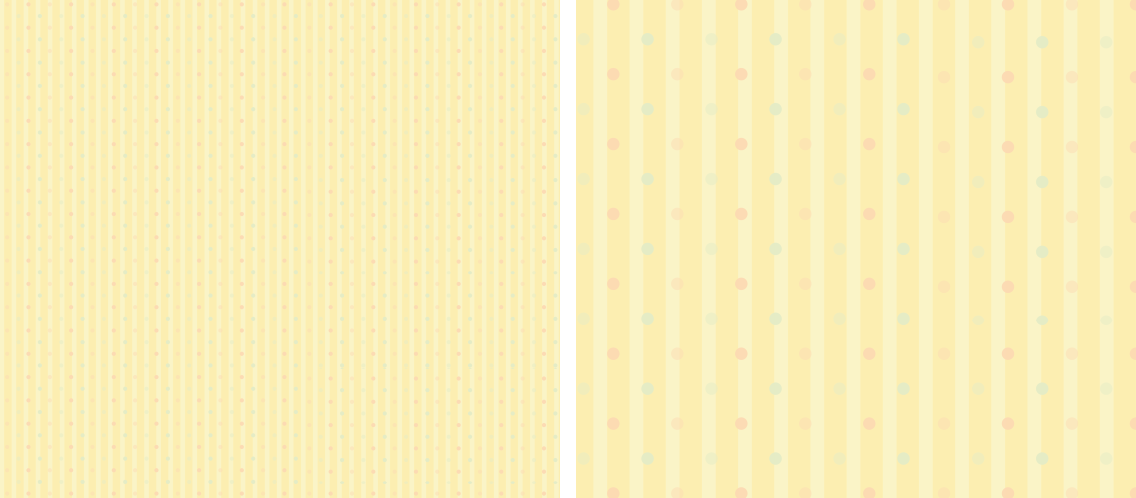
Left: the whole. Right: its middle third, enlarged.
Reproduce this pattern procedurally as a Shadertoy shader.

```glsl
const vec3 BUTTER = vec3(0.99, 0.935, 0.695);
const vec3 CREAM  = vec3(0.98, 0.957, 0.78);
const vec3 PINK   = vec3(0.99, 0.855, 0.70);
const vec3 MINT   = vec3(0.895, 0.925, 0.775);

// Coverage of a shape from its signed distance
float cover(float dist, float soft) {
    return 1.0 - smoothstep(-soft, soft, dist);
}

// Paints a lattice of dots whose columns alternate faint and strong
vec3 paintDots(vec3 base, vec3 ink, vec2 p, vec2 start, float soft) {
    vec2 pitch = vec2(19.53, 21.33);
    vec2 cell = floor((p - start) / pitch + 0.5);
    float dist = length(p - start - cell * pitch) - 1.9;
    float opacity = mix(0.48, 0.95, mod(cell.x, 2.0));
    return mix(base, ink, opacity * cover(dist, soft));
}

void mainImage(out vec4 fragColor, in vec2 fragCoord) {
    // Height spans 456 units, y runs downwards
    float unitsPerPixel = 456.0 / iResolution.y;
    vec2 p = vec2(fragCoord.x, iResolution.y - fragCoord.y) * unitsPerPixel;
    float soft = 0.65 * unitsPerPixel;

    // Even vertical stripes
    float stripe = abs(mod(p.x - 1.7 + 5.52, 11.04) - 5.52) - 2.1;
    vec3 color = mix(BUTTER, CREAM, cover(stripe, soft));

    // Dot panels restart at a seam; the second one slips a little in places
    float panel = floor(p.x / 276.7);
    float slip = 0.9 * step(160.0, p.y) * step(p.y, 250.0)
               + 1.3 * step(337.0, p.y) * step(p.y, 441.0);
    vec2 q = vec2(p.x - panel * 276.7, p.y - panel * slip);

    // Pink and mint columns sit half a row apart
    color = paintDots(color, PINK, q, vec2(6.55, 4.0), soft);
    color = paintDots(color, MINT, q, vec2(17.0, 14.67), soft);
    fragColor = vec4(color, 1.0);
}
```
